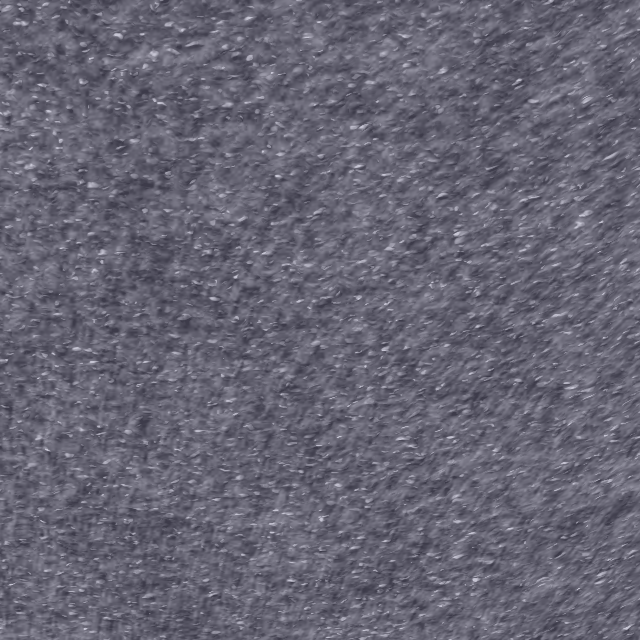
Write a Shadertoy shader that draws this texture.

```glsl
// Draws a rough slate-grey mineral surface with fine fibres and small pale flakes.

// Colours and overall tone
const vec3 STONE_TINT = vec3(-0.002, -0.008, 0.049);
const float BASE_TONE = 0.393;
const float DARKEST = 0.24;
const float LIGHTEST = 0.78;

// Strength of each layer of the surface
const float BROAD_CONTRAST = 0.06;
const float GRAIN_CONTRAST = 0.16;
const float FIBRE_CONTRAST = 0.13;
const float FINE_CONTRAST = 0.11;
const float FLAKE_FAINT = 0.045;
const float FLAKE_BRIGHT = 0.27;
const float FLAKE_SHADOW = 0.055;

// Cells per canvas height, across and up
const vec2 BROAD_SCALE = vec2(9.0, 12.0);
const vec2 GRAIN_SCALE = vec2(62.0, 115.0);
const vec2 FIBRE_SCALE = vec2(210.0, 65.0);
const vec2 FINE_SCALE = vec2(190.0, 270.0);
const vec2 FLAKE_SCALE = vec2(48.0, 76.0);

// Layout
const float FLAKE_SHARE = 0.62;
const float LAYER_SHRINK = 1.55;
const float RIGHT_TILT = 0.13;
const float WARP = 0.006;

// Integer hash giving two values from 0 to 1
vec2 hash2(vec2 cell) {
    uvec2 q = uvec2(ivec2(cell) + 32768);
    q = q * 1664525u + 1013904223u;
    q.x += q.y * 1664525u;
    q.y += q.x * 1664525u;
    q ^= q >> 16u;
    q.x += q.y * 1664525u;
    q.y += q.x * 1664525u;
    q ^= q >> 16u;
    return vec2(q & 65535u) / 65535.0;
}

// Smooth value noise centred on zero
float noise(vec2 p) {
    vec2 i = floor(p), f = fract(p);
    f = f * f * (3.0 - 2.0 * f);
    float low = mix(hash2(i).x, hash2(i + vec2(1, 0)).x, f.x);
    float high = mix(hash2(i + vec2(0, 1)).x, hash2(i + vec2(1, 1)).x, f.x);
    return mix(low, high, f.y) - 0.5;
}

// Soft tilted ellipse: 1 inside, 0 outside
float ellipse(vec2 p, vec2 radii, float angle) {
    float c = cos(angle), s = sin(angle);
    p = vec2(c * p.x + s * p.y, c * p.y - s * p.x);
    return smoothstep(1.15, 0.4, length(p / radii));
}

// Scattered flakes, each with a thin shadow below
float flakes(vec2 p, float seed) {
    vec2 home = floor(p);
    float light = 0.0, shade = 0.0;
    for (int y = -1; y <= 1; y++)
    for (int x = -1; x <= 1; x++) {
        vec2 cell = home + vec2(x, y);
        vec2 place = hash2(cell + seed);
        vec2 shape = hash2(cell + seed + 311.0);
        vec2 kind = hash2(cell + seed + 727.0);
        if (kind.x > FLAKE_SHARE) continue;
        vec2 offset = p - cell - place;
        vec2 radii = mix(vec2(0.22, 0.16), vec2(0.52, 0.32), shape);
        float angle = (fract(kind.x * 37.0) - 0.4) * 0.9;
        float glow = FLAKE_FAINT + FLAKE_BRIGHT * pow(kind.y, 4.0);
        light = max(light, glow * ellipse(offset, radii, angle));
        shade = max(shade, ellipse(offset + vec2(-0.06, 0.4), radii * 0.9, angle));
    }
    return light - FLAKE_SHADOW * shade * (1.0 - smoothstep(0.0, 0.05, light));
}

void mainImage(out vec4 fragColor, in vec2 fragCoord) {
    vec2 uv = fragCoord / iResolution.y;

    // Bend the layers: they rise to the right and tighten toward the bottom
    vec2 p = uv;
    p.y -= RIGHT_TILT * uv.x * uv.x * uv.x;
    p.y = 1.25 * p.y - 0.2 * p.y * p.y;
    p += WARP * vec2(noise(uv * 42.0), noise(uv * 38.0 + 90.0));

    // Fibres lean from upright on the left to diagonal on the right
    vec2 fibre = vec2(p.x - uv.y * mix(0.05, 0.7, uv.x), p.y);

    float fine = noise(p * FINE_SCALE + 17.0);
    float tone = BASE_TONE
        + BROAD_CONTRAST * noise(uv * BROAD_SCALE)
        + GRAIN_CONTRAST * noise(p * GRAIN_SCALE + 53.0)
        + FIBRE_CONTRAST * noise(fibre * FIBRE_SCALE + 71.0)
        + FINE_CONTRAST * fine;

    // Two sizes of flake, with edges roughened by the fine grain
    vec2 flakePos = p * FLAKE_SCALE + 0.35 * vec2(fine, noise(p * GRAIN_SCALE * 1.6));
    for (int layer = 0; layer < 2; layer++) {
        tone += flakes(flakePos, 1000.0 * float(layer)) * (0.85 + 0.5 * fine);
        flakePos *= LAYER_SHRINK;
    }

    fragColor = vec4(clamp(tone, DARKEST, LIGHTEST) + STONE_TINT, 1.0);
}
```
